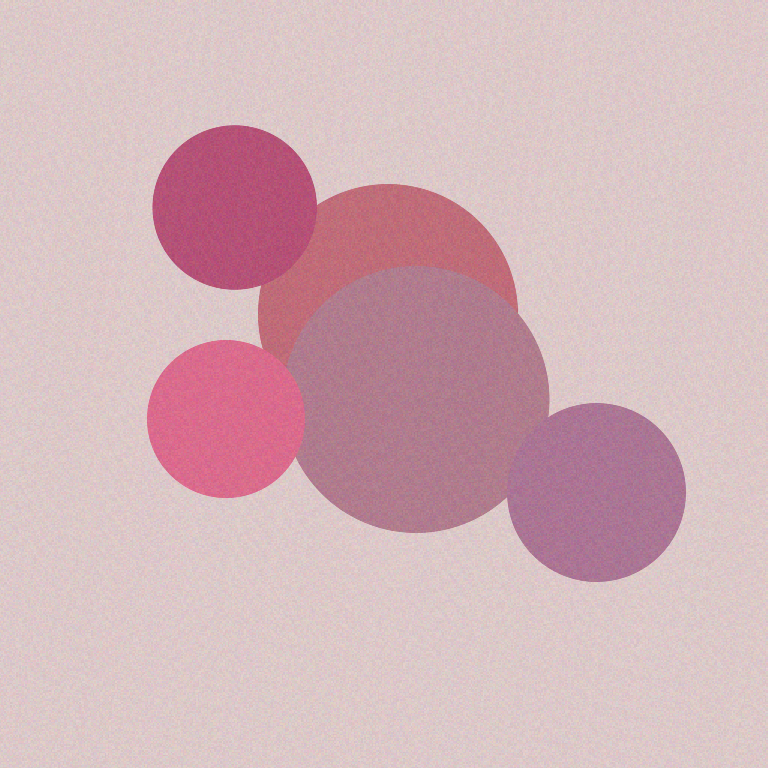
Reproduce this background procedurally as a Shadertoy shader.

```glsl
// Five flat discs in rose, mauve and plum overlap on a pale pink ground.
// Each disc is a smoothed distance test, painted back to front in a loop;
// a fine coloured grain from a sine hash covers everything.

const vec3 GROUND = vec3(0.862, 0.785, 0.785);
const float GRAIN_CELLS = 512.0;    // grain cells across the canvas
const float GRAIN_STRENGTH = 0.075; // full range of the grain per channel
const int DISC_COUNT = 5;

// Centre x, centre y, radius; ordered from back to front
const vec3 DISCS[DISC_COUNT] = vec3[](
    vec3(0.5052, 0.5911, 0.1693),
    vec3(0.5417, 0.4798, 0.1738),
    vec3(0.3056, 0.7298, 0.1071),
    vec3(0.2943, 0.4544, 0.1029),
    vec3(0.7767, 0.3587, 0.1165)
);

const vec3 DISC_COLOURS[DISC_COUNT] = vec3[](
    vec3(0.750, 0.425, 0.475), // brick rose
    vec3(0.690, 0.485, 0.555), // mauve
    vec3(0.710, 0.320, 0.465), // magenta
    vec3(0.855, 0.420, 0.550), // pink
    vec3(0.670, 0.460, 0.580)  // plum
);

float hash(vec2 p) {
    return fract(sin(dot(p, vec2(12.9898, 78.233))) * 43758.5453);
}

// Independent noise for each colour channel, centred on zero
vec3 colourGrain(vec2 p) {
    vec2 cell = floor(p * GRAIN_CELLS);
    return vec3(hash(cell), hash(cell + 17.3), hash(cell + 41.7)) - 0.5;
}

void mainImage(out vec4 fragColor, in vec2 fragCoord) {
    // Square canvas units, centred on any aspect ratio
    float side = min(iResolution.x, iResolution.y);
    vec2 p = (fragCoord - 0.5 * iResolution.xy) / side + 0.5;
    float halfPixel = 0.5 / side;

    // Discs, back to front
    vec3 colour = GROUND;
    for (int i = 0; i < DISC_COUNT; i++) {
        float dist = length(p - DISCS[i].xy) - DISCS[i].z;
        float cover = 1.0 - smoothstep(-halfPixel, halfPixel, dist);
        colour = mix(colour, DISC_COLOURS[i], cover);
    }

    // Film grain
    colour += GRAIN_STRENGTH * colourGrain(p);
    fragColor = vec4(clamp(colour, 0.0, 1.0), 1.0);
}
```
